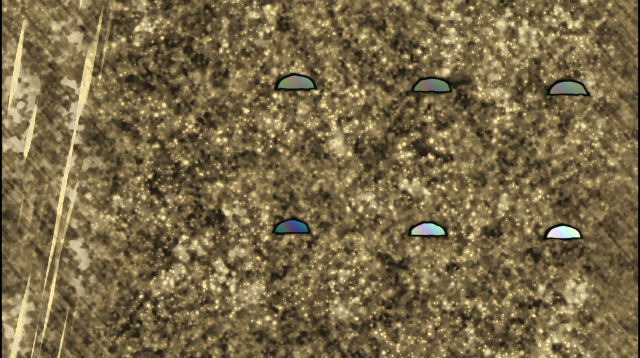
This texture is drawn by a Shadertoy shader. Its source:

```glsl
// Worn brass plate with two rows of three raised, half-moon glassy cuts.
// Cellular noise builds grain, gold specks, pale wear and scratches;
// a slightly skewed lattice of clipped ellipses makes the dark-rimmed cuts.

const vec2 FIRST_CUT = vec2(0.826, 0.749);   // base centre of the top left cut
const vec2 COLUMN_STEP = vec2(0.380, -0.008);
const vec2 ROW_STEP = vec2(-0.012, -0.402);
const vec3 RIM = vec3(0.04, 0.05, 0.035);
const vec3 PALE_WEAR = vec3(0.86, 0.82, 0.68);

vec3 hash3(vec2 p) {
    vec3 q = fract(p.xyx * vec3(0.1031, 0.1030, 0.0973));
    q += dot(q, q.yxz + 33.33);
    return fract((q.xxy + q.yzz) * q.zyx);
}

// Smooth cellular noise: x = blended cell values, y = brightest round speck
vec2 cells(vec2 p) {
    vec2 base = floor(p);
    float sum = 0.0, weights = 0.0, speck = 0.0;
    for (int j = -1; j <= 1; j++)
    for (int i = -1; i <= 1; i++) {
        vec2 id = base + vec2(i, j);
        vec3 h = hash3(id);
        vec2 d = id + h.xy - p;
        float w = exp(-6.0 * dot(d, d));
        sum += w * h.z;
        weights += w;
        float glow = smoothstep(0.15 + 0.45 * h.x, 0.05, length(d));
        speck = max(speck, glow * smoothstep(0.62, 1.0, h.z));
    }
    return vec2(sum / weights, speck);
}

// Noise stretched along a direction, centred on zero
float scratches(vec2 p, float angle, float density) {
    vec2 along = vec2(cos(angle), sin(angle));
    vec2 q = vec2(dot(p, along) * 4.0, dot(p, vec2(-along.y, along.x)) * density);
    return cells(q + 40.0).x - 0.5;
}

float bump(float x, float centre, float width) {
    float d = (x - centre) / width;
    return exp(-d * d);
}

// Upper half of an ellipse standing on y = 0
float halfMoon(vec2 p, vec2 radii) {
    float k = length(p / radii);
    float ellipse = k * (k - 1.0) / max(length(p / (radii * radii)), 0.001);
    return max(ellipse, -p.y);
}

float fill(float d, float soft) {
    return 1.0 - smoothstep(-soft, soft, d);
}

vec3 brass(float tone) {
    vec3 tint = mix(vec3(1.0, 0.86, 0.56), vec3(1.0, 0.93, 0.65), smoothstep(0.5, 0.95, tone));
    return tone * tint;
}

vec3 plate(vec2 p, float aspect) {
    // The rubbed margins are smoother and more scratched
    float left = 1.0 - smoothstep(0.22, 0.38, p.x);
    float margin = max(left, smoothstep(aspect - 0.22, aspect - 0.04, p.x));
    float coarse = cells(p * 22.0).x - 0.5;
    vec2 mid = cells(p * 52.0 + 7.0);
    vec2 fine = cells(p * 105.0 + 19.0);
    float cloud = cells(p * 8.0 + 3.0).x;

    float grain = 0.22 * coarse + 0.34 * (mid.x - 0.5) + 0.32 * (fine.x - 0.5);
    float tone = 0.445 + grain * mix(1.0, 0.6, margin) + 0.10 * (cloud - 0.5);
    tone -= 0.06 * bump(p.x, 0.47, 0.16) + 0.05 * bump(p.x, 0.95, 0.3) * bump(p.y, 0.1, 0.12);

    // Fine diagonal brushing, with steep scratches on the left
    tone += scratches(p, -0.85, 130.0) * mix(0.07, 0.20, margin);
    float steep = scratches(p, 1.38, 75.0);
    tone += left * (0.08 * steep + 0.5 * smoothstep(0.24, 0.42, steep));

    // Gold glints gather in the lighter clouds
    float gather = mix(0.35, 1.0, smoothstep(0.3, 0.7, cloud)) * mix(1.0, 0.5, margin);
    tone += gather * (0.50 * mid.y + 0.38 * fine.y);

    // Pale worn band, edge clusters and scattered patches
    float band = bump(p.x, 0.205 + 0.012 * sin(5.0 * p.y), 0.045) * smoothstep(0.08, 0.3, p.y);
    float corner = bump(p.x, 0.05, 0.07) * (bump(p.y, 0.08, 0.09) + bump(p.y, 0.67, 0.16));
    float patches = 0.45 * smoothstep(0.64, 0.85, cloud) * (1.0 - left);
    float wear = max(max(band, corner), patches);
    float flakes = smoothstep(0.45, 0.85, mid.x + 0.45 * coarse + 0.3 * (fine.x - 0.5));
    vec3 color = brass(clamp(tone + 0.08 * wear, 0.14, 0.98));
    return mix(color, PALE_WEAR, 0.85 * wear * flakes);
}

// Grey-green glass above; blue to bright white from left to right below
vec3 glass(vec2 q, float column, float row) {
    vec3 upper = vec3(0.50, 0.53, 0.45) - 0.06 * bump(column, 1.0, 0.5);
    vec3 lower = mix(vec3(0.24, 0.36, 0.44), vec3(0.88, 0.96, 0.92), sqrt(column * 0.5));
    vec3 sheen = cos(3.5 * q.x + 2.0 * q.y + column + vec3(0.0, 2.1, 4.2));
    return mix(upper, lower, row) + mix(0.05, 0.10, row) * sheen + 0.08 * (q.y - 0.4);
}

void mainImage(out vec4 fragColor, in vec2 fragCoord) {
    vec2 p = fragCoord / iResolution.y;
    float aspect = iResolution.x / iResolution.y;
    float soft = max(0.0018, 0.8 / iResolution.y);
    vec3 color = plate(p, aspect);
    float ragged = 0.006 * (cells(p * 60.0 + 11.0).x - 0.5);

    for (int r = 0; r < 2; r++)
    for (int c = 0; c < 3; c++) {
        float row = float(r), column = float(c);
        vec2 q = p - FIRST_CUT - column * COLUMN_STEP - row * ROW_STEP;
        vec2 size = vec2(0.060, 0.046) * mix(1.0, 0.93, row);
        float rim = halfMoon(q, size) + ragged;
        vec2 inner = q - vec2(0.001, 0.005);
        vec2 innerSize = size * vec2(0.84, 0.74);
        color *= 1.0 - 0.35 * fill(rim - 0.004, 0.006);
        color = mix(color, RIM, fill(rim, soft));
        float body = fill(halfMoon(inner, innerSize) + 0.5 * ragged, soft);
        color = mix(color, glass(inner / innerSize, column, row), body);
    }

    // Thin dark side borders
    float side = min(p.x, aspect - p.x);
    color *= smoothstep(0.003, 0.003 + 2.0 * soft, side);
    fragColor = vec4(clamp(color, 0.0, 1.0), 1.0);
}
```
